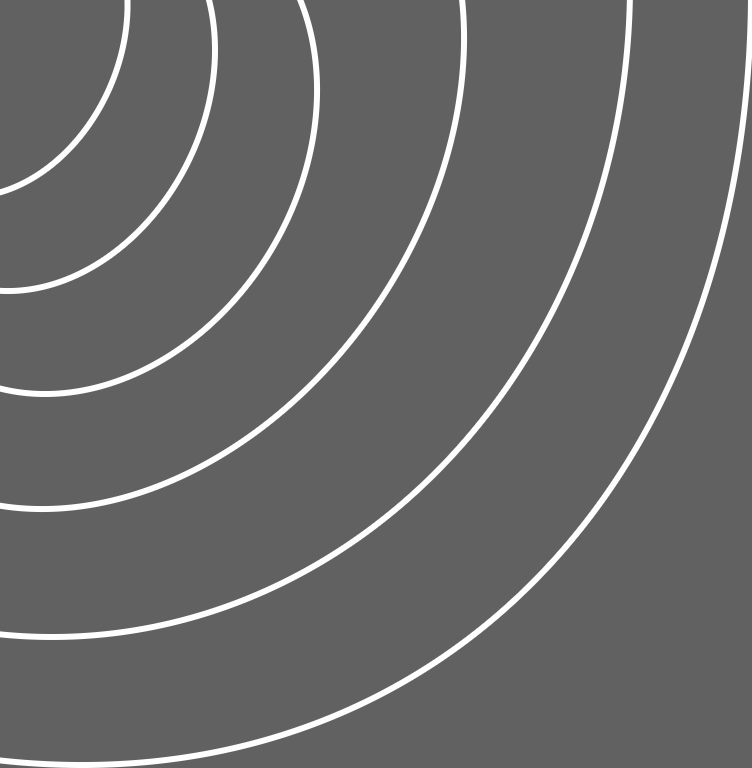
Write a Shadertoy shader that draws this background.

```glsl
// White tilted elliptical ripples spreading from the upper left over flat grey.

// Signed distance estimate to an ellipse, given its lowest point (xy),
// its rightmost point (zw) and the skew that tilts its axes.
float ellipseDistance(vec2 p, vec4 extremes, float skew) {
    vec2 corner = extremes.zy;
    vec2 halfSize = vec2(extremes.z - extremes.x, extremes.w - extremes.y) / (1.0 - skew);
    vec2 n = 1.0 - vec2(corner.x - p.x, p.y - corner.y) / halfSize;
    float level = dot(n, n) - 2.0 * skew * n.x * n.y - (1.0 - skew * skew);
    vec2 slope = 2.0 * (n - skew * n.yx) / halfSize;
    return level / max(length(slope), 1e-4);
}

void mainImage(out vec4 fragColor, in vec2 fragCoord) {
    vec2 p = fragCoord / iResolution.y;
    float pixel = 1.0 / iResolution.y;

    // Lowest and rightmost point of each ripple, from inner to outer
    vec4 ripples[6] = vec4[6](
        vec4(-0.0417, 0.7435, 0.1660, 0.9935),
        vec4( 0.0104, 0.6211, 0.2799, 0.9349),
        vec4( 0.0586, 0.4870, 0.4128, 0.8828),
        vec4( 0.0547, 0.3372, 0.6042, 0.9505),
        vec4( 0.0677, 0.1706, 0.8203, 1.0195),
        vec4( 0.1068, 0.0039, 0.9779, 1.0130));
    float skews[6] = float[6](-0.2, -0.2, -0.2, -0.27, 0.0, 0.25);

    // Strokes of even width along every ripple
    float stroke = 0.0;
    for (int i = 0; i < 6; i++) {
        float d = abs(ellipseDistance(p, ripples[i], skews[i])) - 0.0039;
        stroke = max(stroke, clamp(0.5 - d / pixel, 0.0, 1.0));
    }

    vec3 grey = vec3(0.38);
    vec3 white = vec3(0.995);
    fragColor = vec4(mix(grey, white, stroke), 1.0);
}
```
